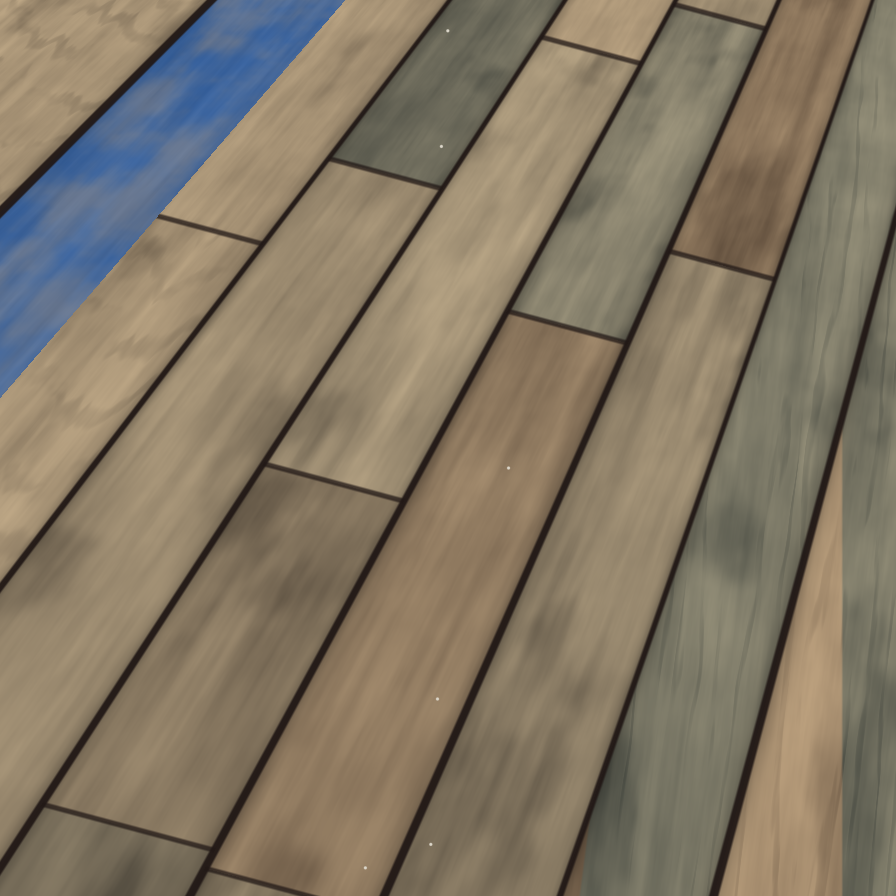
This texture is drawn by a three.js fragment shader. Its source:

```glsl
varying vec2 vUv;

const vec2 VANISH = vec2(1.37, 2.135);
const float JOINT_SLOPE = 0.267;
const float GAP_WIDTH = 0.0046;
const float JOINT_WIDTH = 0.0013;
const float SOFT = 0.0016;
const float SIDE_EDGE = 0.940;
const float SPECK_CELLS = 11.0;
const vec3 WOOD_DARK = vec3(0.41, 0.375, 0.31);
const vec3 WOOD_LIGHT = vec3(0.71, 0.645, 0.525);
const vec3 WARM_TINT = vec3(0.035, -0.008, -0.025);
const vec3 GAP_COLOR = vec3(0.13, 0.095, 0.085);
const vec3 PAINT_DEEP = vec3(0.22, 0.385, 0.62);
const vec3 PAINT_PALE = vec3(0.40, 0.46, 0.56);
const vec3 SPECK_COLOR = vec3(0.86, 0.84, 0.79);

float hash(vec2 p) {
  return fract(sin(dot(p, vec2(127.1, 311.7))) * 43758.55);
}

float noise(vec2 p) {
  vec2 i = floor(p), f = fract(p);
  f = f * f * (3.0 - 2.0 * f);
  return mix(mix(hash(i), hash(i + vec2(1.0, 0.0)), f.x),
             mix(hash(i + vec2(0.0, 1.0)), hash(i + 1.0), f.x), f.y);
}

float fbm(vec2 p) {
  float sum = 0.0, amp = 0.54;
  for (int i = 0; i < 4; i++) {
    sum += amp * noise(p);
    p = p * 2.03 + 7.3;
    amp *= 0.5;
  }
  return sum;
}

// Where plank seam k meets the bottom edge; spacing narrows to the right
float seam(float k) {
  float m = 0.5 * k;
  float x = -0.762 + m * (0.499 - (m - 1.0) * (0.012 + 0.00633 * (m - 2.0)));
  return k == 1.0 ? x + 0.03 : x;
}

// Joint heights, with tone and warmth of each board from bottom to top
void plankBoards(float k, out vec3 joints, out vec4 tones, out vec4 warmth) {
  joints = vec3(9.0);
  tones = vec4(0.84);
  warmth = vec4(0.5);
  if (k == 1.0) { joints.x = 0.806; tones = vec4(0.78, 0.72, 0.7, 0.7); }
  if (k == 2.0) { joints.x = 0.921; tones = vec4(0.6, 0.14, 0.2, 0.2); warmth = vec4(0.3, -0.7, 0.0, 0.0); }
  if (k == 3.0) { joints = vec3(0.115, 0.561, 1.12); tones = vec4(0.28, 0.42, 0.76, 0.85); warmth = vec4(0.0, 0.4, 0.2, 0.6); }
  if (k == 4.0) { joints = vec3(0.092, 0.804, 1.196); tones = vec4(0.5, 0.38, 0.43, 0.72); warmth = vec4(0.2, 0.9, -0.6, 0.3); }
  if (k == 5.0) { joints.x = 0.919; tones = vec4(0.55, 0.36, 0.4, 0.4); warmth = vec4(0.2, 1.0, 0.5, 0.5); }
  if (k == 6.0) { tones = vec4(0.40); warmth = vec4(-0.8); }
  if (k == 7.0) { tones = vec4(0.80); warmth = vec4(1.0); }
}

void main() {
  vec2 p = vUv;
  float scale = (VANISH.y - p.y) / VANISH.y;
  float base = VANISH.x + (p.x - VANISH.x) / scale;
  float height = p.y + JOINT_SLOPE * p.x;

  // Find the plank and darken its gaps
  float plank = -1.0, gap = 0.0, shade = 0.0;
  for (int i = 0; i < 8; i++) {
    float k = float(i), offset = base - seam(k);
    plank = offset > 0.0 ? k : plank;
    if (i == 1) continue;
    float d = abs(offset) * scale * 0.87;
    float w = GAP_WIDTH * scale * (i == 0 ? 2.1 : (i == 6 ? 0.7 : 1.0));
    gap = max(gap, 1.0 - smoothstep(w - SOFT, w + SOFT, d));
    shade = max(shade, exp(-d / (w * 2.2)));
  }
  float across = (base - seam(plank)) / (seam(plank + 1.0) - seam(plank));
  float along = height / scale;

  // Choose the board within the plank and draw its end joints
  vec3 joints;
  vec4 tones, warmth;
  plankBoards(plank, joints, tones, warmth);
  vec3 past = smoothstep(-SOFT, SOFT, height - joints);
  float tone = mix(mix(mix(tones.x, tones.y, past.x), tones.z, past.y), tones.w, past.z);
  float warm = mix(mix(mix(warmth.x, warmth.y, past.x), warmth.z, past.y), warmth.w, past.z);
  float board = dot(step(joints, vec3(height)), vec3(1.0));
  vec3 jd = abs(height - joints);
  float jointDist = min(jd.x, min(jd.y, jd.z));
  float joint = 1.0 - smoothstep(JOINT_WIDTH, JOINT_WIDTH + 2.0 * SOFT, jointDist);

  // Side planks: grey face, brown wedge and steeper grain
  float side = step(5.5, plank);
  float face = plank == 7.0 ? smoothstep(-SOFT, SOFT, p.x - SIDE_EDGE) : 0.0;
  float wedge = plank == 6.0 ? 1.0 - smoothstep(-SOFT, SOFT, p.x - 0.647 - 0.13 * p.y) : 0.0;
  tone = mix(tone, 0.38, max(face, wedge));
  warm = mix(mix(warm, -0.8, face), 1.0, wedge);
  across = mix(across, 6.0 * (p.x - 0.13 * p.y), side);

  // Grain streaks, mottling and dark weather stains
  vec2 seed = vec2(plank * 17.3, board * 9.1 + plank * 5.7);
  float streak = fbm(vec2(across * 5.0, along * 1.8) + seed);
  float fine = fbm(vec2(across * 15.0, along * 5.0) + seed);
  float mottle = fbm(vec2(across * 2.5, along * 8.0) + seed);
  float stain = smoothstep(0.56, 0.80, fbm(vec2(across * 1.6, along * 3.5) + seed + 31.0));
  tone += 0.55 * (streak - 0.5) + 0.34 * (fine - 0.5) + 0.32 * (mottle - 0.5) - 0.35 * stain;

  // Arched growth rings on the left, long figure lines on the side planks
  float arch = along * 42.0 + 7.0 * across * (1.0 - across) + 9.0 * streak;
  float rings = smoothstep(0.3, 1.0, sin(arch)) * smoothstep(0.38, 0.6, mottle);
  float figure = smoothstep(0.55, 1.0, sin(across * 38.0 + 16.0 * streak)) * smoothstep(0.4, 0.65, fine);
  float ringAmount = plank < 0.0 ? 0.24 : (plank == 1.0 ? 0.20 * (1.0 - past.x) : 0.0);
  tone -= ringAmount * rings + 0.22 * side * figure;

  vec3 color = mix(WOOD_DARK, WOOD_LIGHT, clamp(tone, -0.35, 1.2)) + WARM_TINT * warm;
  if (plank == 0.0) {
    float wear = smoothstep(0.3, 0.75, 0.6 * mottle + 0.4 * streak);
    color = mix(PAINT_DEEP, PAINT_PALE, wear) + 0.08 * (fine - 0.5);
    shade *= 0.4;
  }
  color *= 1.0 - 0.38 * shade;
  color = mix(color, GAP_COLOR, 0.75 * joint);
  color = mix(color, GAP_COLOR, 0.94 * gap);

  // Sparse pale specks
  vec2 cell = floor(p * SPECK_CELLS);
  vec2 spot = 0.2 + 0.6 * vec2(hash(cell + 3.1), hash(cell + 8.7));
  float speckDist = length(fract(p * SPECK_CELLS) - spot) / SPECK_CELLS;
  float speck = step(0.92, hash(cell + 1.7)) * (1.0 - smoothstep(0.0008, 0.0026, speckDist));
  color = mix(color, SPECK_COLOR, speck * (1.0 - side));

  gl_FragColor = vec4(color, 1.0);
}
```
